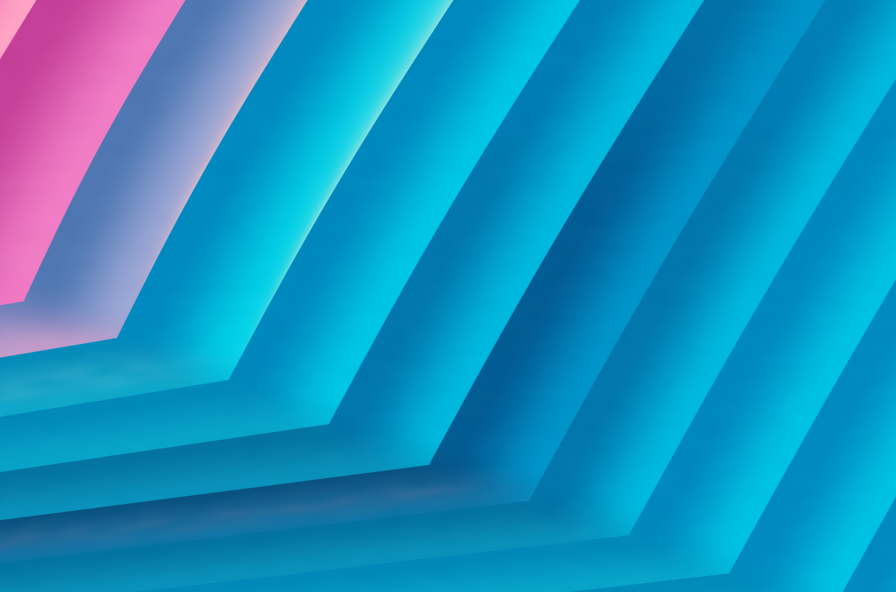
This background is drawn by a Shadertoy shader. Its source:

```glsl
// Layered folded-paper chevrons running from pink through lavender to cyan and deep blue.

const float LAST_LAYER = 10.0;

float bell(float x, float sharpness) {
    return exp(-x * x * sharpness);
}

vec2 hashGradient(vec2 cell) {
    vec2 h = vec2(dot(cell, vec2(127.1, 311.7)), dot(cell, vec2(269.5, 183.3)));
    return 2.0 * fract(sin(h) * 43758.5) - 1.0;
}

float gradientNoise(vec2 p) {
    vec2 i = floor(p), f = fract(p);
    vec2 u = f * f * (3.0 - 2.0 * f);
    float a = dot(hashGradient(i), f);
    float b = dot(hashGradient(i + vec2(1, 0)), f - vec2(1, 0));
    float c = dot(hashGradient(i + vec2(0, 1)), f - vec2(0, 1));
    float d = dot(hashGradient(i + vec2(1, 1)), f - vec2(1, 1));
    return mix(mix(a, b, u.x), mix(c, d, u.x), u.y);
}

// Corners step down to the right with slight hand-cut irregularity.
vec2 layerCorner(float k) {
    float inset = 0.06 * bell(k, 2.0) + 0.02 * bell(k - 2.0, 4.0);
    float wobble = 0.008 * sin((k - 3.4) * 1.1);
    return vec2(-0.1206 + 0.169 * k - inset, 0.5534 - 0.0662 * k - wobble);
}

// Signed distances to the right and lower edges; negative is inside.
vec2 layerEdges(vec2 p, float k) {
    vec2 corner = layerCorner(k);
    vec2 q = p - corner;
    float lean = mix(0.537, 0.592, smoothstep(1.0, 3.0, k));
    float fall = mix(0.168, 0.115, smoothstep(2.0, 6.5, k));
    float rise = clamp(q.y / (1.0 - corner.y), 0.0, 1.0);
    float bow = 0.012 * sin(3.14159 * rise);
    float right = (q.x - lean * q.y + bow) / sqrt(1.0 + lean * lean);
    float lower = (fall * q.x - q.y) / sqrt(1.0 + fall * fall);
    return vec2(right, lower);
}

// Position across a band: 0 at the covering layer, 1 at its own edge.
vec2 bandPosition(vec2 cover, vec2 own) {
    return clamp(cover / max(cover - own, vec2(0.001)), 0.0, 1.0);
}

vec3 rightPanel(float k, float t, float height) {
    float depth = bell(k - 6.0, 0.9) * mix(1.0, 0.55, smoothstep(0.6, 1.0, height));
    vec3 shade = mix(vec3(0.0, 0.54, 0.75), vec3(0.01, 0.36, 0.58), depth);
    vec3 light = mix(vec3(0.0, 0.76, 0.89), vec3(0.0, 0.58, 0.79), bell(k - 6.0, 1.5));
    light += vec3(0.0, 0.06, 0.02) * bell(k - 3.0, 1.5);
    if (k < 2.5) {
        shade = vec3(0.31, 0.47, 0.70);
        light = vec3(0.60, 0.65, 0.83);
    }
    if (k < 1.5) {
        shade = vec3(0.77, 0.25, 0.60);
        light = vec3(0.94, 0.49, 0.77);
    }
    if (k < 0.5) {
        shade = vec3(0.94, 0.46, 0.72);
        light = vec3(1.0, 0.64, 0.77);
    }
    return mix(shade, light, smoothstep(0.15, 0.97, t));
}

vec3 lowerPanel(float k, float t) {
    float depth = bell(k - 6.0, 0.9);
    vec3 shade = mix(vec3(0.0, 0.54, 0.72), vec3(0.03, 0.32, 0.50), depth);
    vec3 light = mix(vec3(0.03, 0.65, 0.79), vec3(0.04, 0.46, 0.65), depth);
    if (k < 2.5) {
        shade = vec3(0.50, 0.52, 0.74);
        light = vec3(0.76, 0.61, 0.79);
    }
    if (k < 1.5) {
        shade = vec3(0.86, 0.34, 0.68);
        light = vec3(0.94, 0.45, 0.76);
    }
    return mix(shade, light, smoothstep(0.0, 1.0, t));
}

vec3 layerColor(vec2 p, float k, vec2 cover, vec2 own) {
    vec2 t = bandPosition(cover, own);
    vec2 q = p - layerCorner(k);

    // The two panels meet softly along the line of corners.
    float side = dot(q, normalize(vec2(0.066, 0.169)));
    float facing = smoothstep(-0.06, 0.06, side);
    vec3 color = mix(lowerPanel(k, t.y), rightPanel(k, t.x, p.y), facing);

    // Pale light caught on the rims of the lavender and first cyan layers.
    float rimWidth = mix(0.008, 0.022, smoothstep(0.1, 0.7, q.y));
    float rim = exp(min(own.x, 0.0) / rimWidth) * smoothstep(0.0, 0.3, q.y + 0.02);
    color = mix(color, vec3(0.92, 0.75, 0.79), 0.75 * rim * bell(k - 2.0, 6.0));
    color = mix(color, vec3(0.62, 0.90, 0.87), 0.85 * rim * bell(k - 3.0, 6.0));

    // Dusty reflections brushed along the lower panels.
    float brushed = 0.5 + 0.5 * gradientNoise(vec2(p.x * 14.0, (p.y - 0.13 * p.x) * 60.0));
    float dust = brushed * (1.0 - facing) * bell(t.y - 0.55, 9.0);
    color = mix(color, vec3(0.42, 0.45, 0.62), 0.5 * dust * bell(k - 6.0, 3.0));
    return mix(color, vec3(0.50, 0.76, 0.82), 0.4 * dust * bell(k - 3.0, 3.0));
}

void mainImage(out vec4 fragColor, in vec2 fragCoord) {
    vec2 p = fragCoord / iResolution.y;
    float soft = 0.8 / iResolution.y;
    vec3 color = vec3(0.0, 0.62, 0.80);

    // Paint from the deepest layer to the top one.
    for (float k = LAST_LAYER; k >= 0.0; k--) {
        vec2 own = layerEdges(p, k);
        vec2 cover = layerEdges(p, k - 1.0);
        float mask = 1.0 - smoothstep(-soft, soft, max(own.x, own.y));
        color = mix(color, layerColor(p, k, cover, own), mask);
    }

    // Faint paper mottling.
    color += 0.012 * gradientNoise(p * vec2(22.0, 34.0));
    fragColor = vec4(clamp(color, 0.0, 1.0), 1.0);
}
```
